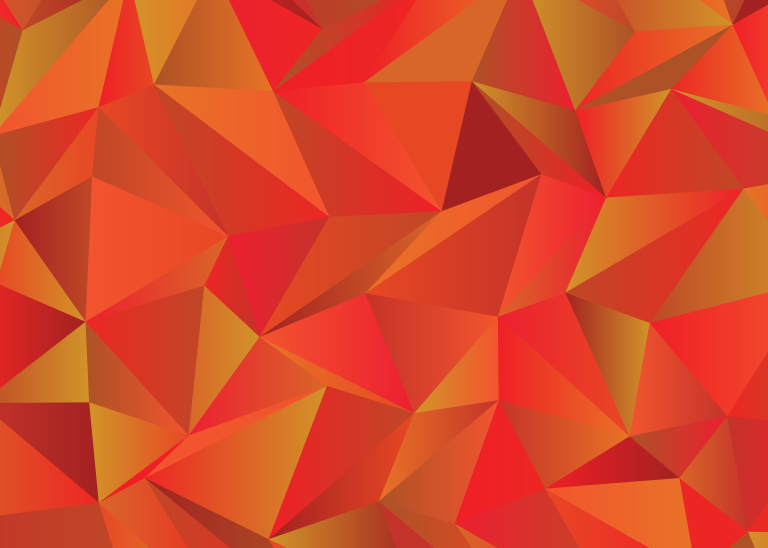
Write a Shadertoy shader that draws this background.

```glsl
// Low-poly mesh of warm triangles: a jittered lattice of points forms quads,
// each quad is split along one diagonal, and every triangle is filled with
// its own left-to-right blend between two palette colours.

const float ROWS = 5.4;         // lattice rows over the canvas height
const float JITTER = 0.68;      // full range of point displacement, in cells
const float ROW_SHIFT = 0.4;    // sideways shift of every other row
const vec2 MESH_ORIGIN = vec2(13.3, 7.6);

const vec3 PALETTE[12] = vec3[12](
    vec3(0.94, 0.12, 0.15), vec3(0.93, 0.15, 0.14), vec3(0.93, 0.12, 0.19),
    vec3(0.95, 0.33, 0.18), vec3(0.91, 0.28, 0.14), vec3(0.64, 0.13, 0.13),
    vec3(0.77, 0.20, 0.16), vec3(0.68, 0.32, 0.15), vec3(0.85, 0.40, 0.16),
    vec3(0.91, 0.45, 0.15), vec3(0.82, 0.58, 0.16), vec3(0.75, 0.28, 0.15));

vec2 hash2(vec2 p) {
    vec3 q = fract(p.xyx * vec3(0.1031, 0.1030, 0.0973));
    q += dot(q, q.yzx + 33.33);
    return fract((q.xx + q.yz) * q.zy);
}

vec2 meshPoint(vec2 cell) {
    vec2 shift = vec2(ROW_SHIFT * mod(cell.y, 2.0), 0.0);
    return cell + shift + JITTER * (hash2(cell) - 0.5);
}

float cross2(vec2 a, vec2 b) { return a.x * b.y - a.y * b.x; }

// Signed distance to the line a-b, positive on its left.
float edgeDistance(vec2 p, vec2 a, vec2 b) {
    return cross2(normalize(b - a), p - a);
}

bool isCounterClockwise(vec2 a, vec2 b, vec2 c) {
    return cross2(b - a, c - a) > 0.0;
}

vec3 paletteColor(float t) { return PALETTE[min(int(t * 12.0), 11)]; }

// Colour premultiplied by coverage in rgb, coverage in a.
vec4 shadeTriangle(vec2 p, vec2 a, vec2 b, vec2 c, vec2 seed, float pixel) {
    float inside = min(edgeDistance(p, a, b),
                   min(edgeDistance(p, b, c), edgeDistance(p, c, a)));
    float coverage = clamp(0.5 + inside / pixel, 0.0, 1.0);

    float left = min(a.x, min(b.x, c.x));
    float right = max(a.x, max(b.x, c.x));
    float blend = clamp((p.x - left) / (right - left), 0.0, 1.0);

    vec2 pick = hash2(seed);
    vec3 color = mix(paletteColor(pick.x), paletteColor(pick.y), blend);
    return vec4(color, 1.0) * coverage;
}

vec4 shadeQuad(vec2 p, vec2 cell, float pixel) {
    vec2 a = meshPoint(cell);
    vec2 b = meshPoint(cell + vec2(1.0, 0.0));
    vec2 c = meshPoint(cell + vec2(1.0, 1.0));
    vec2 d = meshPoint(cell + vec2(0.0, 1.0));

    // Choose a random diagonal, unless only one lies inside the quad.
    bool validAC = isCounterClockwise(a, b, c) && isCounterClockwise(a, c, d);
    bool validBD = isCounterClockwise(a, b, d) && isCounterClockwise(b, c, d);
    bool preferAC = hash2(cell + 71.7).x > 0.5;
    bool useAC = validAC && (preferAC || !validBD);

    vec2 seed1 = cell * 1.7 + 31.3;
    vec2 seed2 = cell * 2.3 + 157.9;
    if (useAC) {
        return shadeTriangle(p, a, b, c, seed1, pixel)
             + shadeTriangle(p, a, c, d, seed2, pixel);
    }
    return shadeTriangle(p, a, b, d, seed1, pixel)
         + shadeTriangle(p, b, c, d, seed2, pixel);
}

void mainImage(out vec4 fragColor, in vec2 fragCoord) {
    float pixel = ROWS / iResolution.y;
    vec2 p = fragCoord * pixel + MESH_ORIGIN;
    vec2 home = floor(p);

    // Gather the quads that can reach this point.
    vec4 sum = vec4(0.0);
    for (int y = -1; y <= 1; y++) {
        for (int x = -1; x <= 1; x++) {
            sum += shadeQuad(p, home + vec2(x, y), pixel);
        }
    }
    fragColor = vec4(sum.rgb / max(sum.a, 0.0001), 1.0);
}
```
